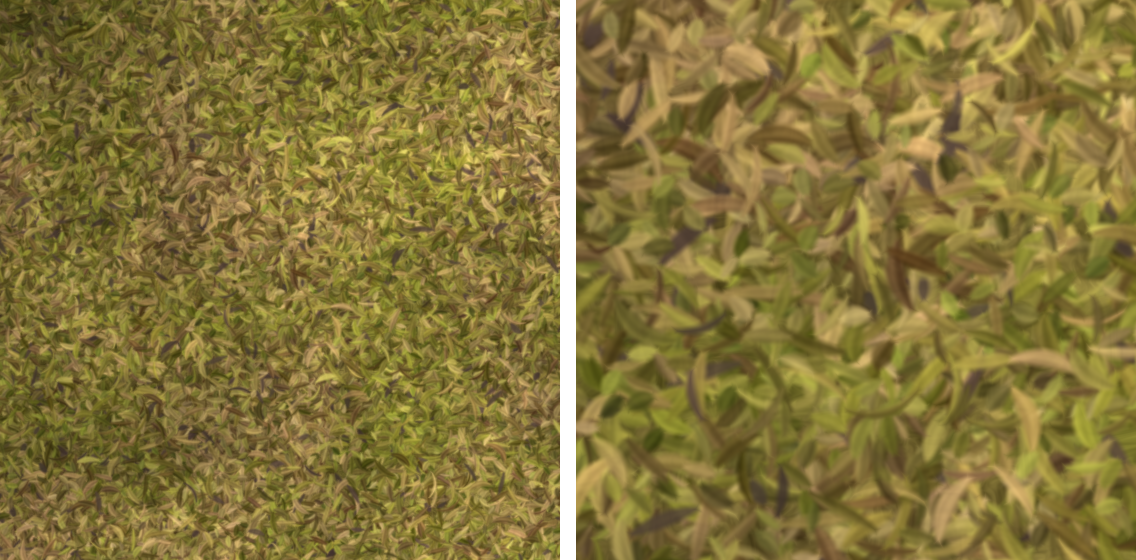
Left: the whole. Right: its middle third, enlarged.
Write a Shadertoy shader that draws this texture.

```glsl
// Sun-dried turf: short soft blades of green and straw grass in drifting patches.
#define LAYERS 10
#define CELLS 35.0        // blades per canvas height in each layer
#define LEAN 0.8          // main blade direction, radians
#define SPREAD 2.5        // variation of the direction
#define SOFTNESS 0.0023   // edge blur
#define PATCH_SCALE 5.0
#define GREEN_DARK vec3(0.25, 0.25, 0.06)
#define GREEN_LIGHT vec3(0.62, 0.61, 0.23)
#define DRY_DARK vec3(0.31, 0.23, 0.12)
#define DRY_LIGHT vec3(0.79, 0.66, 0.43)
#define SHADOW_PLUM vec3(0.24, 0.18, 0.19)
#define PALE_YELLOW vec3(0.80, 0.76, 0.36)

vec4 hash4(vec3 p) {
    vec4 q = fract(p.xyzx * vec4(0.1031, 0.1030, 0.0973, 0.1099));
    q += dot(q, q.wzxy + 33.33);
    return fract((q.xxyz + q.yzzw) * q.zywx);
}

// Warped layers of sines, roughly -0.8 to 0.8
float patches(vec2 p) {
    float sum = 0.0, amplitude = 0.5;
    for (int i = 0; i < 5; i++) {
        p = mat2(0.8, 0.6, -0.6, 0.8) * p * 1.6 + 1.3;
        p += 0.6 * sin(p.yx * 1.3);
        sum += amplitude * sin(p.x) * sin(p.y);
        amplitude *= 0.7;
    }
    return sum;
}

vec3 grassColor(float dryness, float tone) {
    vec3 green = mix(GREEN_DARK, GREEN_LIGHT, tone);
    vec3 dry = mix(DRY_DARK, DRY_LIGHT, tone);
    return mix(green, dry, clamp(dryness, 0.0, 1.0));
}

// Coverage of a curved, tapered blade; q is measured along and across it
float bladeMask(vec2 q, float halfLength, float halfWidth, float soft) {
    float along = clamp(abs(q.x) / halfLength, 0.0, 1.0);
    float width = halfWidth * (1.0 - 0.75 * along * along);
    float edge = max(abs(q.y) - width, abs(q.x) - halfLength);
    return 1.0 - smoothstep(-soft, soft, edge);
}

void mainImage(out vec4 fragColor, in vec2 fragCoord) {
    vec2 uv = fragCoord / iResolution.y;
    float soft = SOFTNESS + 0.5 / iResolution.y;

    // Broad patches of dryness and light
    float dryPatch = 0.5 + 0.55 * patches(uv * PATCH_SCALE + 3.0);
    float lightPatch = patches(uv * PATCH_SCALE * 0.8 + 17.0);
    float light = 0.90 + 0.20 * smoothstep(0.0, 0.65, uv.x) + 0.17 * lightPatch;
    light -= 0.22 * exp(-9.0 * length(uv - vec2(0.0, 1.0)));

    // Matted ground below the blades
    float ground = patches(uv * 55.0);
    vec3 color = grassColor(dryPatch, 0.35 + 0.35 * ground);

    // Scattered blades, from the lowest layer to the top
    for (int layer = 0; layer < LAYERS; layer++) {
        float depth = float(layer);
        vec2 grid = uv * CELLS + depth * vec2(7.37, 3.61);
        vec2 home = floor(grid);
        for (int k = 0; k < 9; k++) {
            vec2 cell = home + vec2(k % 3 - 1, k / 3 - 1);
            vec4 shape = hash4(vec3(cell, depth + 1.0));
            vec4 tint = hash4(vec3(cell, depth + 51.0));
            vec2 offset = (grid - cell - shape.xy) / CELLS;

            // Turn into the blade's own frame and bend it
            float angle = LEAN + SPREAD * (shape.z + tint.w - 1.0);
            vec2 dir = vec2(cos(angle), sin(angle));
            vec2 q = vec2(dot(offset, dir), dot(offset, vec2(-dir.y, dir.x)));
            q.y += (tint.z - 0.5) * 34.0 * q.x * q.x;
            float halfLength = mix(0.008, 0.023, shape.w * shape.w);
            float halfWidth = mix(0.0025, 0.0060, tint.z);
            float mask = bladeMask(q, halfLength, halfWidth, soft);

            // Tone, hue and a few odd plum or pale pieces
            float tone = tint.x + 0.12 * clamp(q.y / halfWidth, -1.0, 1.0)
                       + 0.07 * sin(q.y * 900.0 + tint.w * 6.28);
            float dryness = dryPatch + 1.1 * (tint.y - 0.5);
            vec3 blade = grassColor(dryness, tone);
            blade += 0.05 * (shape.wzx - 0.5);
            float odd = fract(tint.x * 17.0 + shape.z * 31.0);
            blade = mix(blade, SHADOW_PLUM, 0.8 * step(0.965, odd));
            blade = mix(blade, PALE_YELLOW, 0.8 * step(odd, 0.012));
            color = mix(color, blade, 0.86 * mask);
        }
    }

    // Fine mottling and overall light
    color *= light * (1.0 + 0.10 * patches(uv * 38.0 + 9.0));
    fragColor = vec4(clamp(color, 0.0, 1.0), 1.0);
}
```
